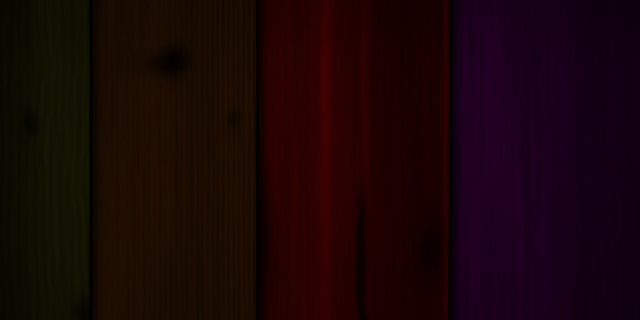
Write a WebGL 2 fragment shader that draws this texture.

```glsl
#version 300 es
precision highp float;
// Four dim, stained wooden planks side by side: olive, brown, red and purple.
// Stretched value noise gives the grain, soft ellipses give knots and stains,
// and thin dark gaps separate the boards under a gentle vignette.
uniform vec2 u_resolution;
out vec4 outColor;

const float SEAMS[3] = float[3](0.286, 0.806, 1.409);
const vec3 STAINS[4] = vec3[4](
    vec3(0.075, 0.073, 0.010),   // olive
    vec3(0.118, 0.051, 0.003),   // brown
    vec3(0.142, 0.003, 0.002),   // red
    vec3(0.107, 0.001, 0.112));  // purple

float hash(vec2 p) {
    return fract(sin(dot(p, vec2(127.1, 311.7))) * 43758.5453);
}

float noise(vec2 p) {
    vec2 cell = floor(p), f = fract(p);
    f = f * f * (3.0 - 2.0 * f);
    return mix(mix(hash(cell), hash(cell + vec2(1.0, 0.0)), f.x),
               mix(hash(cell + vec2(0.0, 1.0)), hash(cell + 1.0), f.x), f.y);
}

float fbm(vec2 p) {
    float sum = 0.0, weight = 0.5;
    for (int i = 0; i < 4; i++) {
        sum += weight * noise(p);
        p = p * 2.03 + 17.0;
        weight *= 0.5;
    }
    return sum;
}

// Soft elliptical spot: 1 at the center, falling to 0 outside
float spot(vec2 p, vec2 center, vec2 radius) {
    vec2 d = (p - center) / radius;
    return exp(-dot(d, d));
}

// Vertical band with a soft profile
float streak(float x, float center, float width) {
    float d = (x - center) / width;
    return exp(-d * d);
}

// Brightness of the wood fibers, different on each board
float grain(vec2 p, float board) {
    float offset = board * 23.7;
    float broad = fbm(vec2(p.x * 13.0 + offset, p.y * 1.3));
    float fine = noise(vec2(p.x * 115.0 + offset, p.y * 3.5 + offset));
    float pores = noise(vec2(p.x * 190.0, p.y * 28.0 + offset));
    return 0.67 + 0.36 * broad + 0.20 * fine + 0.10 * pores;
}

// Fine, nearly regular growth rings seen as vertical lines
float rings(vec2 p, float period, float wobble) {
    float bend = wobble * (fbm(vec2(p.x * 5.0, p.y * 2.0)) - 0.5);
    return 0.5 + 0.5 * sin(6.2832 * (p.x + bend) / period);
}

void main() {
    vec2 p = gl_FragCoord.xy / u_resolution.y;
    vec2 uv = gl_FragCoord.xy / u_resolution;
    p.x = uv.x * 2.0;
    float pixel = 2.0 / u_resolution.x;

    // Find the board, with smooth color changes and dark gaps at the seams
    vec3 color = STAINS[0];
    float board = 0.0, gap = 0.0;
    for (int i = 0; i < 3; i++) {
        float x = p.x - SEAMS[i] - 0.003 * (noise(vec2(p.y * 5.0, float(i))) - 0.5);
        color = mix(color, STAINS[i + 1], smoothstep(-pixel, pixel, x));
        board += step(0.0, x);
        float line = 1.0 - smoothstep(0.003, 0.007 + pixel, abs(x));
        gap = max(gap, max(0.9 * line, 0.5 * streak(x, 0.010, 0.016)));
    }

    float light = grain(p, board);
    vec2 warped = p + 0.035 * (vec2(fbm(p * 15.0), fbm(p * 15.0 + 9.0)) - 0.47);

    if (board < 0.5) {          // olive: knot and wavy grain, lighter right side
        light *= 0.62 + 0.50 * smoothstep(0.0, 0.22, p.x);
        light *= 0.87 + 0.18 * rings(p, 0.028, 0.09);
        light *= 1.0 - 0.60 * spot(warped, vec2(0.094, 0.61), vec2(0.022, 0.045));
        light *= 1.0 - 0.65 * spot(warped, vec2(0.265, 0.02), vec2(0.045, 0.050));
    } else if (board < 1.5) {   // brown: ribbed growth lines and two knots
        float ribs = smoothstep(0.50, 0.70, p.x);
        light *= 1.0 - (0.08 + 0.17 * ribs) * rings(p, 0.0165, 0.012);
        light *= 1.0 - 0.88 * spot(warped, vec2(0.540, 0.815), vec2(0.042, 0.050));
        light *= 1.0 - 0.35 * spot(warped, vec2(0.500, 0.80), vec2(0.090, 0.035));
        light *= 1.0 - 0.50 * spot(warped, vec2(0.730, 0.63), vec2(0.022, 0.032));
    } else if (board < 2.5) {   // red: bright streaks, a crack and a stain
        float upper = smoothstep(0.25, 0.60, p.y);
        light *= 1.08 - 0.38 * smoothstep(1.04, 1.22, p.x);
        light *= 1.0 + 0.36 * streak(p.x, 1.016, 0.020);
        light *= 1.0 + 0.38 * upper * streak(p.x, 1.142, 0.016);
        light *= 1.0 + 0.75 * streak(p.x, 1.394, 0.010);
        float crack = 1.0 - smoothstep(0.25, 0.48, p.y);
        light *= 1.0 - 0.72 * crack * streak(warped.x, 1.133, 0.017);
        light *= 1.0 - 0.55 * spot(warped, vec2(1.345, 0.22), vec2(0.045, 0.110));
        light *= 1.0 - 0.45 * spot(warped, vec2(0.825, 0.25), vec2(0.030, 0.160));
    } else {                    // purple: even grain fading to the right
        light *= 1.14 - 0.48 * smoothstep(1.50, 2.0, p.x);
        light *= 0.95 + 0.08 * rings(p, 0.035, 0.06);
    }

    // Darken the gaps and the outer border
    vec2 centered = uv - 0.5;
    float vignette = 1.08 - 0.45 * dot(centered, centered) - 0.10 * smoothstep(0.75, 1.0, uv.y);
    color *= light * (1.0 - gap) * vignette;
    outColor = vec4(color, 1.0);
}
```
